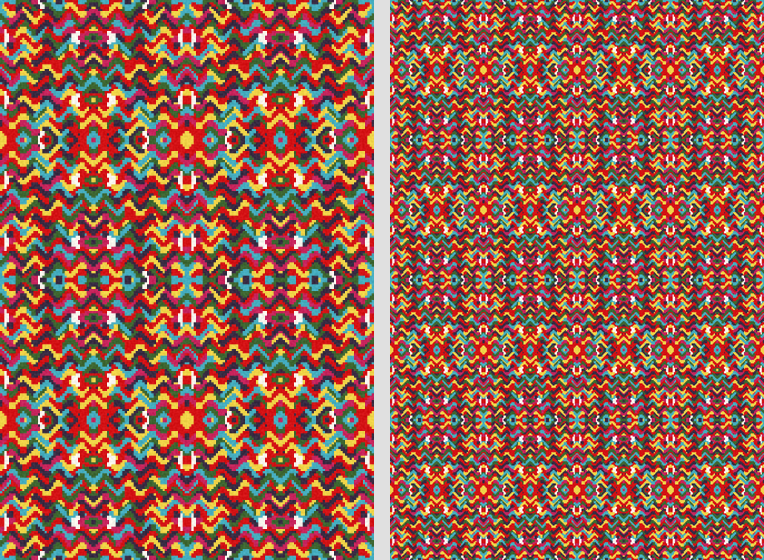
Left, the tile; right, the same tile 2 across and 2 down.
Write a WebGL 2 fragment shader that draws this pattern.

```glsl
#version 300 es
precision highp float;
// Kaleidoscopic print of interlocking stepped ribbons, two mirrored repeats
// across and two down. Each half repeat is a 42 x 63 grid of steps, filled by
// zigzag bands cut into hooked segments, with ringed eyes on the mirror axes.

uniform vec2 u_resolution;
out vec4 fragColor;

const vec2 REPEATS = vec2(2.0);
const vec2 STEPS = vec2(42.0, 63.0);
const float BAND = 2.8;       // ribbon thickness, in steps
const float SEGMENT = 8.0;    // ribbon length, in steps
const float WAVES = 4.0;      // zigzags across a half repeat
const int SAMPLES = 3;

const vec3 RED = vec3(0.83, 0.07, 0.08);
const vec3 NAVY = vec3(0.22, 0.17, 0.26);
const vec3 TEAL = vec3(0.27, 0.68, 0.75);
const vec3 GREEN = vec3(0.24, 0.40, 0.19);
const vec3 YELLOW = vec3(0.94, 0.83, 0.28);
const vec3 CRIMSON = vec3(0.78, 0.14, 0.36);
const vec3 WHITE = vec3(0.97, 0.96, 0.93);

float hash(vec2 p) {
  vec3 q = fract(p.xyx * vec3(0.1031, 0.103, 0.0973));
  q += dot(q, q.yzx + 33.33);
  return fract((q.x + q.y) * q.z);
}

// Gradient noise that wraps after a whole number of cells.
float gradient(vec2 cell, vec2 offset, vec2 period) {
  float angle = 6.28318 * hash(mod(cell, period));
  return dot(vec2(cos(angle), sin(angle)), offset);
}

float noise(vec2 p, vec2 period) {
  vec2 i = floor(p), f = fract(p), e = vec2(1.0, 0.0);
  vec2 w = f * f * f * (f * (f * 6.0 - 15.0) + 10.0);
  float low = mix(gradient(i, f, period), gradient(i + e, f - e, period), w.x);
  float high = mix(gradient(i + e.yx, f - e.yx, period),
                   gradient(i + 1.0, f - 1.0, period), w.x);
  return mix(low, high, w.y);
}

// Triangle wave from -1 to 1 with flattened tips.
float zigzag(float t) {
  return clamp(1.5 * (4.0 * abs(fract(t) - 0.5) - 1.0), -1.0, 1.0);
}

float octagon(vec2 d) {
  d = abs(d);
  return max(max(d.x, d.y), 0.72 * (d.x + d.y));
}

// Picks an ink so that each takes its share of the area.
vec3 ink(float t) {
  if (t < 0.23) return RED;
  if (t < 0.39) return TEAL;
  if (t < 0.60) return NAVY;
  if (t < 0.75) return YELLOW;
  if (t < 0.90) return GREEN;
  return CRIMSON;
}

vec3 ribbons(vec2 p) {
  float across = p.y + 2.2 * zigzag(p.x * WAVES / STEPS.x);
  float band = floor(across / BAND);
  float along = p.x + 2.6 * zigzag(p.y / 14.0) + SEGMENT * fract(band * 0.43);
  float segment = floor(along / SEGMENT);
  float vary = 0.12 * hash(vec2(band, segment) + 20.0);
  return ink(fract(band * 0.57 + segment * 0.755 + vary));
}

// Concentric rings held between two white brackets.
vec3 eye(vec3 base, vec2 d, vec3 core, vec3 ring) {
  float r = octagon(d * vec2(0.42, 1.0));
  if (r < 0.8) return core;
  if (r < 1.8) return GREEN;
  if (r < 2.9) return ring;
  return r < 4.1 && abs(d.x) > 6.0 ? WHITE : base;
}

// Small solid core closed by a white arc on each side.
vec3 clasp(vec3 base, vec2 d, vec3 core) {
  float r = octagon(d * vec2(1.0, 0.9));
  if (r < 2.2) return core;
  return r < 4.1 && abs(d.x) > 2.2 ? WHITE : base;
}

vec3 pattern(vec2 uv) {
  // Mirror every half repeat, then snap to the step grid.
  vec2 fold = 1.0 - abs(mod(uv * REPEATS * 2.0, 2.0) - 1.0);
  vec2 p = floor(min(fold, 0.9999) * STEPS) + 0.5;
  vec3 color = ribbons(p);

  // Eyes and clasps on the vertical axes.
  for (int i = 0; i < 2; i++) {
    float y = 17.0 + 28.0 * float(i);
    vec3 core = i == 0 ? NAVY : YELLOW;
    vec3 ring = i == 0 ? CRIMSON : RED;
    color = eye(color, p - vec2(STEPS.x, y), core, ring);
    color = clasp(color, p - vec2(0.0, y), RED);
  }
  // Blocks and white hooks on the horizontal axes.
  for (int i = 0; i < 2; i++) {
    float y = STEPS.y * float(i);
    if (octagon(p - vec2(0.0, y)) < 2.6) color = i == 0 ? TEAL : YELLOW;
    float hook = octagon((p - vec2(20.0, y)) * vec2(1.0, 0.8));
    if (hook > 1.6 && hook < 3.2 && p.x < 20.0) color = WHITE;
  }
  return color;
}

void main() {
  // Average a few samples for smooth edges.
  vec3 color = vec3(0.0);
  for (int i = 0; i < SAMPLES * SAMPLES; i++) {
    vec2 jitter = (vec2(i % SAMPLES, i / SAMPLES) + 0.5) / float(SAMPLES) - 0.5;
    color += pattern((gl_FragCoord.xy + jitter) / u_resolution);
  }
  color /= float(SAMPLES * SAMPLES);

  // Slightly uneven ink over cloth.
  vec2 grain = vec2(160.0, 240.0);
  color += 0.07 * noise(gl_FragCoord.xy / u_resolution * grain, grain);
  fragColor = vec4(clamp(color, 0.0, 1.0), 1.0);
}
```
